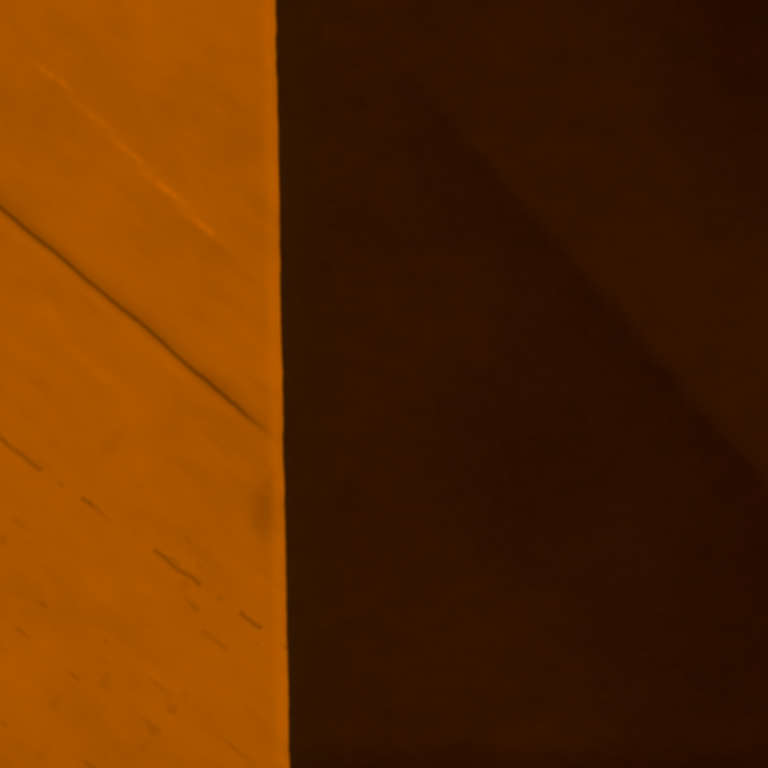
Reproduce this texture procedurally as a WebGL 1 fragment shader.

```glsl
precision highp float;

uniform vec2 u_resolution;

const vec3 LIT_COLOR = vec3(0.655, 0.325, 0.0);
const vec3 SHADE_COLOR = vec3(0.205, 0.082, 0.0);
const vec3 DEEP_COLOR = vec3(0.160, 0.054, 0.0);
const vec3 RIM_COLOR = vec3(0.19, 0.098, 0.005);
const float EDGE_BASE = 0.377;
const float EDGE_LEAN = 0.018;
const float EDGE_SOFTNESS = 0.0035;
const vec2 CRACK_START = vec2(-0.01, 0.738);
const vec2 CRACK_END = vec2(0.356, 0.428);
const vec2 SEAM_START = vec2(0.0, 0.427);
const vec2 SEAM_END = vec2(0.35, 0.176);
const vec2 FOLD_START = vec2(0.443, 1.0);
const vec2 FOLD_END = vec2(1.0, 0.365);
const float GRAIN_AMOUNT = 0.05;

float hash(vec2 p) {
  p = fract(p * vec2(0.1031, 0.1137));
  p += dot(p, p.yx + 33.33);
  return fract((p.x + p.y) * p.x * 7.13);
}

float noise(vec2 p) {
  vec2 cell = floor(p);
  vec2 f = fract(p);
  f = f * f * (3.0 - 2.0 * f);
  return mix(mix(hash(cell), hash(cell + vec2(1.0, 0.0)), f.x),
             mix(hash(cell + vec2(0.0, 1.0)), hash(cell + 1.0), f.x), f.y);
}

// Layered noise centred on zero
float fbm(vec2 p) {
  float sum = 0.0;
  float weight = 0.5;
  for (int i = 0; i < 5; i++) {
    sum += weight * (noise(p) - 0.5);
    p = mat2(1.6, 1.2, -1.2, 1.6) * p + 7.3;
    weight *= 0.5;
  }
  return sum;
}

// x: position along the line from 0 to 1, y: signed distance, positive above
vec2 lineCoords(vec2 p, vec2 a, vec2 b) {
  vec2 dir = b - a;
  vec2 rel = p - a;
  return vec2(dot(rel, dir) / dot(dir, dir),
              (dir.x * rel.y - dir.y * rel.x) / length(dir));
}

float bell(float x, float width) {
  return exp(-x * x / (width * width));
}

float blob(vec2 p, vec2 center, vec2 size) {
  vec2 d = (p - center) / size;
  return exp(-dot(d, d));
}

vec3 litWall(vec2 p, float edgeDist) {
  vec2 slanted = vec2(p.x * 0.77 - p.y * 0.64, p.x * 0.64 + p.y * 0.77);
  float light = 1.0 + 0.10 * fbm(p * 7.0) + 0.09 * fbm(slanted * vec2(18.0, 50.0));
  light += 0.06 * bell(edgeDist + 0.010, 0.009);

  // Main crack with a soft shadow
  vec2 crack = lineCoords(p, CRACK_START, CRACK_END);
  float wobble = 0.006 * fbm(vec2(crack.x * 9.0, 2.0)) - 0.012 * crack.x * (1.0 - crack.x);
  float crackDist = crack.y + wobble;
  float crackFade = 1.0 - smoothstep(0.85, 1.03, crack.x);
  light -= crackFade * (0.22 * bell(crackDist, 0.0035) + 0.09 * bell(crackDist - 0.003, 0.012));
  light += 0.04 * crackFade * bell(crackDist + 0.012, 0.008);

  // Broken lower seam
  vec2 seam = lineCoords(p, SEAM_START, SEAM_END);
  float broken = smoothstep(0.45, 0.8, noise(vec2(seam.x * 22.0, 4.0)));
  light -= 0.16 * broken * bell(seam.y + 0.008 * fbm(seam.xx * 12.0), 0.0035);

  // Pale scratches and scattered pits
  for (int i = 0; i < 5; i++) {
    float k = float(i);
    vec2 center = mix(vec2(0.07, 0.90), vec2(0.265, 0.705), k / 4.0);
    vec2 mark = lineCoords(p, center, center + vec2(0.045, -0.034));
    float ragged = 0.5 + noise(p * 110.0 + k);
    light += 0.09 * ragged * bell(mark.x, 0.6) * bell(mark.y, 0.005);
  }
  float pits = smoothstep(0.80, 0.98, noise(slanted * vec2(32.0, 65.0) + 11.0));
  light -= 0.07 * pits * (1.0 - smoothstep(0.2, 0.65, p.y));
  light -= 0.12 * blob(p, vec2(0.343, 0.335), vec2(0.018, 0.04));
  return LIT_COLOR * light;
}

vec3 shadedWall(vec2 p, float edgeDist) {
  // Broad fold with its deepest shade just below
  vec2 fold = lineCoords(p, FOLD_START, FOLD_END);
  float foldDist = fold.y + 0.015 * fbm(p * 9.0);
  float below = 1.0 - smoothstep(-0.015, 0.018, foldDist);
  float depth = below * exp(min(foldDist, 0.0) * 7.0) * smoothstep(-0.05, 0.45, fold.x);
  depth = 0.85 * depth + 0.35 * blob(p, vec2(0.69, 0.39), vec2(0.17, 0.12));
  depth += 0.85 * blob(p, vec2(1.02, 0.98), vec2(0.20, 0.24));
  depth += 0.5 * blob(p, vec2(1.02, 0.12), vec2(0.18, 0.25));
  depth += 0.6 * (1.0 - smoothstep(0.0, 0.04, p.y));
  depth += 0.25 + 0.8 * fbm(p * 5.0 + 3.0);
  depth -= 0.25 * blob(p, vec2(0.47, 0.50), vec2(0.10, 0.15));

  vec3 color = mix(SHADE_COLOR, DEEP_COLOR, clamp(depth, 0.0, 1.25));
  color = mix(color, RIM_COLOR, 0.55 * exp(-max(edgeDist, 0.0) * 22.0));
  float grain = fbm(p * vec2(75.0, 95.0)) + fbm(p * vec2(24.0, 38.0));
  return color * (1.0 + 2.5 * GRAIN_AMOUNT * grain);
}

void main() {
  vec2 p = gl_FragCoord.xy / u_resolution;
  float edge = EDGE_BASE - EDGE_LEAN * p.y + 0.003 * fbm(vec2(p.y * 35.0, 1.0));
  float edgeDist = p.x - edge;
  float shade = smoothstep(-EDGE_SOFTNESS, EDGE_SOFTNESS, edgeDist);
  vec3 color = mix(litWall(p, edgeDist), shadedWall(p, edgeDist), shade);
  gl_FragColor = vec4(clamp(color, 0.0, 1.0), 1.0);
}
```
